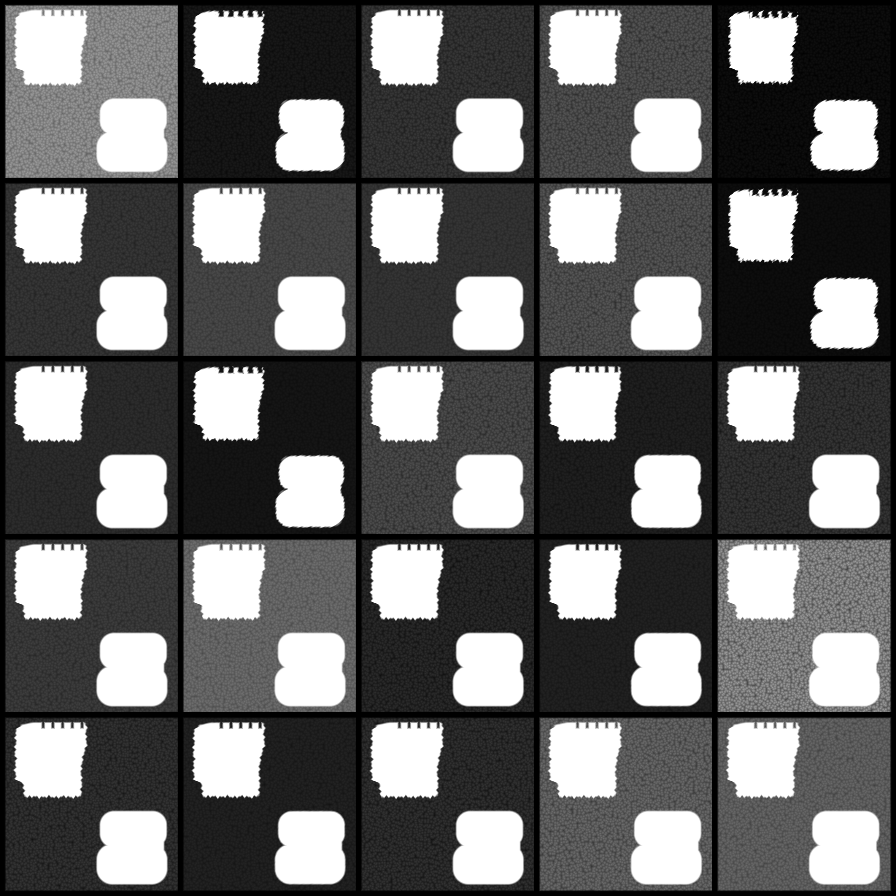
This pattern is drawn by a Shadertoy shader. Its source:

```glsl
// Five by five grid of grainy grey tiles, each with a ragged white block and a two-lobed white blob.

// Tile greys, row by row from the top left
const float tileGrey[25] = float[25](
    0.50, 0.07, 0.17, 0.26, 0.03,
    0.18, 0.25, 0.18, 0.27, 0.04,
    0.15, 0.07, 0.24, 0.10, 0.16,
    0.20, 0.37, 0.12, 0.11, 0.45,
    0.15, 0.11, 0.14, 0.33, 0.34);

vec2 hash2(vec2 p) {
    vec3 q = fract(vec3(p.xyx) * vec3(0.1031, 0.1030, 0.0973));
    q += dot(q, q.yzx + 33.33);
    return fract((q.xx + q.yz) * q.zy);
}

// Cellular noise: distance to the nearest jittered point
float cellular(vec2 p) {
    vec2 base = floor(p);
    float nearest = 2.0;
    for (int j = -1; j <= 1; j++)
        for (int i = -1; i <= 1; i++) {
            vec2 site = base + vec2(i, j);
            nearest = min(nearest, length(site + hash2(site) - p));
        }
    return nearest;
}

float roundBox(vec2 p, vec2 halfSize, float radius) {
    vec2 q = abs(p) - halfSize + radius;
    return length(max(q, 0.0)) + min(max(q.x, q.y), 0.0) - radius;
}

// Layered sines that roughen an edge
float ragged(float t, float seed) {
    return 0.45 * sin(t * 2.1 + seed) + 0.35 * sin(t * 3.7 + seed * 1.7) + 0.3 * sin(t * 0.9);
}

// Upper left block: uneven sides, toothed bottom, slits along the top
float blockDistance(vec2 p, float seed) {
    float left = 3.7 + 3.2 * smoothstep(22.5, 25.0, p.y) + 1.2 * smoothstep(7.0, 2.0, p.y);
    float right = 30.0 - 1.8 * smoothstep(9.0, 18.0, p.y);
    left += 0.55 * ragged(p.y, seed);
    right += 0.45 * ragged(p.y + 20.0, seed);
    float top = 1.7 + 0.9 * smoothstep(11.0, 5.0, p.x);
    float bottom = 29.3 + 0.6 * ragged(p.x * 1.2, seed);
    vec2 q = max(vec2(left, top) - p, p - vec2(right, bottom)) + 1.5;
    float body = length(max(q, 0.0)) + min(max(q.x, q.y), 0.0) - 1.5;
    float slitX = abs(mod(p.x - 14.0 + 1.8, 3.6) - 1.8);
    float slit = max(max(slitX - 0.5, p.y - 3.8), 12.5 - p.x);
    return max(body, -slit);
}

// Lower right blob: two lobes with a deep nick at the left of the waist
float blobDistance(vec2 p) {
    float upper = roundBox(p - vec2(47.4, 41.3), vec2(12.4, 6.8), 5.2);
    float lower = roundBox(p - vec2(46.9, 54.2), vec2(13.1, 7.5), 5.8);
    float waist = roundBox(p - vec2(48.4, 47.5), vec2(10.4, 6.0), 2.0);
    return min(min(upper, lower), waist);
}

void mainImage(out vec4 fragColor, in vec2 fragCoord) {
    // Grid units: tiles of 64 with gaps of 2, counted from the top left
    vec2 uv = fragCoord / iResolution.xy;
    vec2 grid = vec2(uv.x, 1.0 - uv.y) * 332.0;
    vec2 tile = min(floor(grid / 66.0), 4.0);
    vec2 p = grid - tile * 66.0 - 2.0;
    float edge = max(0.45, 166.0 / iResolution.x);

    // Grainy background
    float grey = tileGrey[int(tile.y) * 5 + int(tile.x)];
    vec2 variation = hash2(tile + 7.0);
    float grain = (0.5 - cellular(grid)) * (0.03 + 0.6 * grey) * mix(0.5, 1.1, variation.x);
    float shade = max(grey + grain, 0.0);

    // White shapes, slightly worn away on the darkest tiles
    float wear = 0.7 * smoothstep(0.13, 0.02, grey);
    float roughness = wear * 0.6 * ragged(p.x + p.y * 1.3, variation.y * 6.3);
    float shapes = min(blockDistance(p, variation.y * 1.5), blobDistance(p)) + wear + roughness;
    shade = mix(shade, 1.0, smoothstep(edge, -edge, shapes));

    // Black grid lines
    vec2 fromCentre = abs(p - 32.0);
    float frame = max(fromCentre.x, fromCentre.y) - 32.0;
    shade *= smoothstep(edge, -edge, frame);

    fragColor = vec4(vec3(shade), 1.0);
}
```
